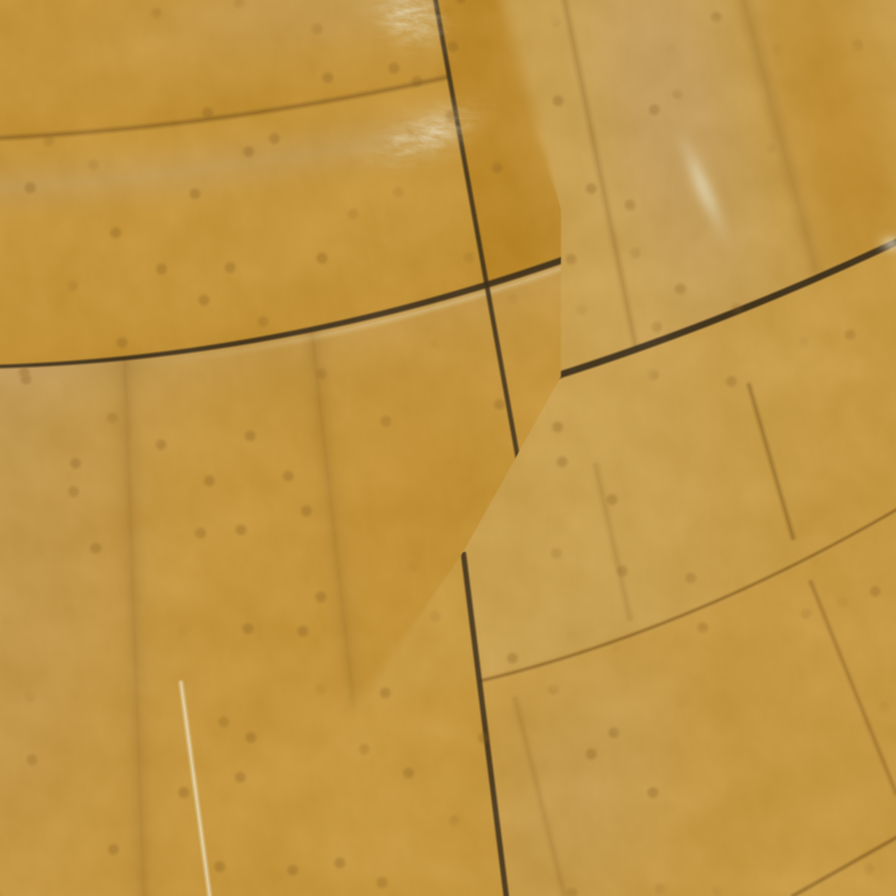
Reproduce this texture procedurally as a WebGL 2 fragment shader.

```glsl
#version 300 es
precision highp float;
// Worn varnished wooden floor: curved planks, dark joints and an offset overlapping section.
uniform vec2 u_resolution;
out vec4 outColor;

const vec3 HONEY = vec3(0.77, 0.585, 0.235);
const vec3 AMBER = vec3(0.73, 0.53, 0.17);
const vec3 STRAW = vec3(0.785, 0.625, 0.315);
const vec3 DUSTY = vec3(0.75, 0.61, 0.39);
const vec3 BROWN = vec3(0.5, 0.35, 0.13);
const vec3 JOINT = vec3(0.23, 0.18, 0.11);
const vec3 GLARE = vec3(0.91, 0.87, 0.75);

vec2 hash2(vec2 c) {
  return fract(sin(vec2(dot(c, vec2(127.1, 311.7)), dot(c, vec2(269.5, 183.3)))) * 4375.85);
}

// Distance to the nearest scattered cell point.
float cellular(vec2 p) {
  vec2 cell = floor(p), f = fract(p);
  float nearest = 2.0;
  for (int j = -1; j <= 1; j++)
    for (int i = -1; i <= 1; i++) {
      vec2 o = vec2(i, j);
      nearest = min(nearest, length(o + hash2(cell + o) - f));
    }
  return nearest;
}

// Layered sines, roughly -1 to 1.
float waves(vec2 p) {
  float sum = 0.0, amp = 0.5;
  for (int i = 0; i < 5; i++) {
    sum += amp * sin(p.x + 1.7 * sin(p.y)) * cos(p.y + 1.3 * sin(p.x * 0.7));
    p = mat2(1.5, 0.9, -0.9, 1.5) * p + 2.3;
    amp *= 0.6;
  }
  return sum;
}

float above(float d, float soft) { return smoothstep(-soft, soft, d); }
float band(float d, float w, float soft) { return 1.0 - smoothstep(w - soft, w + soft, abs(d)); }
float arc(float x, float base, float slope, float bend) { return base + x * (slope + x * bend); }

float stroke(vec2 p, vec2 a, vec2 b, float soft) {
  vec2 d = b - a;
  float t = clamp(dot(p - a, d) / dot(d, d), 0.0, 1.0);
  return band(length(p - a - d * t), 0.0018, soft);
}

// Soft elliptical spot, tilted by an angle.
float glow(vec2 p, vec2 centre, vec2 radius, float angle) {
  float c = cos(angle), s = sin(angle);
  vec2 q = mat2(c, -s, s, c) * (p - centre) / radius;
  return exp(-dot(q, q));
}

vec3 leftFloor(vec2 p, float aa) {
  float joint = p.x - 0.486 - 0.18 * (1.0 - p.y);
  float seam = p.y - arc(p.x, 0.591, 0.031, 0.252);
  float upper = p.y - arc(p.x, 0.846, 0.05, 0.172);

  // Lower boards, dusty at the left and under the seam.
  float dust = glow(p, vec2(0.0, 0.4), vec2(0.16, 0.4), 0.0) + exp(-abs(seam) * 18.0);
  vec3 lower = mix(HONEY, DUSTY, 0.45 * dust);
  lower = mix(lower, AMBER, 0.45 * glow(p, vec2(0.46, 0.42), vec2(0.1, 0.2), 0.0));
  float gapA = p.x - 0.14 - 0.035 * (0.58 - p.y);
  float gapB = p.x - 0.349 - 0.112 * (0.62 - p.y);
  float gaps = exp(-abs(gapA) * 110.0) + exp(-abs(gapB) * 130.0) * above(p.y - 0.2, 0.04);
  lower = mix(lower, BROWN, 0.26 * gaps);

  // Curved planks above the seam.
  vec3 plank = mix(HONEY, AMBER, 0.5 * exp(-abs(seam) * 25.0));
  plank = mix(plank, DUSTY, 0.75 * band(upper + 0.055, 0.012, 0.04));
  vec3 top = mix(HONEY, AMBER, 0.5 * exp(-abs(upper) * 22.0));
  top = mix(top, DUSTY, 0.45 * glow(p, vec2(0.4, 1.0), vec2(0.24, 0.055), 0.15));
  plank = mix(plank, top, above(upper, 0.004));
  plank = mix(plank, BROWN, 0.7 * band(upper, 0.002, 0.004));
  vec3 strip = mix(AMBER, STRAW, 0.4 * glow(p, vec2(0.6, 0.9), vec2(0.035, 0.2), 0.2));
  plank = mix(plank, strip, above(joint, aa));

  vec3 col = mix(lower, plank, above(seam, aa));
  col = mix(col, GLARE, 0.4 * band(seam + 0.009, 0.002, 0.005) * smoothstep(0.12, 0.5, p.x));
  col = mix(col, JOINT, 0.9 * band(seam, 0.002 + 0.003 * p.x, 0.002));
  return mix(col, JOINT, 0.85 * band(joint, 0.0026, 0.002));
}

vec3 rightFloor(vec2 p, float aa) {
  float seam = p.y - arc(p.x - 0.626, 0.582, 0.32, 0.2);
  float lowSeam = p.y - arc(p.x - 0.54, 0.241, 0.245, 0.365);
  float joint = p.x - 0.517 - 0.125 * (0.384 - p.y);

  // Boards above the seam.
  vec3 upper = mix(STRAW, DUSTY, 0.7 * glow(p, vec2(0.75, 0.88), vec2(0.09, 0.25), 0.2));
  upper = mix(upper, AMBER, 0.8 * glow(p, vec2(0.94, 0.84), vec2(0.07, 0.25), 0.25));
  float cracks = 0.4 * stroke(p, vec2(0.63, 1.0), vec2(0.71, 0.61), 0.006);
  cracks += 0.35 * stroke(p, vec2(0.83, 1.0), vec2(0.91, 0.7), 0.014);
  upper = mix(upper, BROWN, cracks);

  // Boards below it, with thin cracks.
  vec3 lower = mix(STRAW, HONEY, 0.6 * max(above(p.x - 0.85, 0.15), above(-lowSeam, 0.01)));
  lower = mix(lower, DUSTY, 0.35 * glow(p, vec2(0.65, 0.12), vec2(0.1, 0.16), -0.3));
  lower = mix(lower, HONEY, 0.7 * above(-joint, aa));
  cracks = 0.75 * band(lowSeam, 0.0016, 0.003) * above(joint, aa);
  cracks = max(cracks, 0.7 * stroke(p, vec2(0.885, 0.0), vec2(1.0, 0.065), 0.003));
  cracks = max(cracks, 0.6 * stroke(p, vec2(0.836, 0.57), vec2(0.885, 0.4), 0.004));
  cracks = max(cracks, 0.5 * stroke(p, vec2(0.905, 0.35), vec2(1.0, 0.115), 0.004));
  cracks = max(cracks, 0.3 * stroke(p, vec2(0.665, 0.48), vec2(0.703, 0.31), 0.006));
  cracks = max(cracks, 0.25 * stroke(p, vec2(0.575, 0.22), vec2(0.63, 0.0), 0.006));
  lower = mix(lower, BROWN, cracks);
  lower = mix(lower, JOINT, 0.85 * band(joint, 0.003, 0.002) * above(0.384 - p.y, aa));

  vec3 col = mix(lower, upper, above(seam, aa));
  return mix(col, JOINT, 0.92 * band(seam, 0.004, 0.002));
}

void main() {
  vec2 p = gl_FragCoord.xy / u_resolution;
  float aa = max(1.0 / min(u_resolution.x, u_resolution.y), 0.0015);
  // Bent edge of the overlapping section, softer at both ends.
  float edge = 0.32 + 0.694 * clamp(p.y - 0.1, 0.0, 0.284)
             + 0.556 * clamp(p.y - 0.384, 0.0, 0.196) - 0.28 * max(p.y - 0.766, 0.0);
  float soft = aa + 0.012 * (1.0 - smoothstep(0.2, 0.38, p.y) + smoothstep(0.76, 0.9, p.y));
  vec3 col = mix(leftFloor(p, aa), rightFloor(p, aa), above(p.x - edge, soft));
  // Polished glints and the long scratch.
  float shine = glow(p, vec2(0.457, 0.982), vec2(0.032, 0.025), -0.5);
  shine += 0.8 * glow(p, vec2(0.475, 0.85), vec2(0.05, 0.02), 0.4);
  shine *= 0.5 + 0.5 * waves(p * vec2(90.0, 200.0));
  shine += 0.6 * glow(p, vec2(0.785, 0.79), vec2(0.01, 0.045), 0.4);
  shine += 0.6 * glow(p, vec2(0.995, 0.728), vec2(0.012, 0.009), 0.0);
  shine += 0.85 * stroke(p, vec2(0.202, 0.238), vec2(0.234, 0.0), 0.003);
  col = mix(col, GLARE, clamp(shine, 0.0, 1.0));
  // Mottled varnish and sparse dents.
  float mottle = waves(p * vec2(15.0, 22.0)) + 0.5 * waves(p * vec2(65.0, 38.0));
  col += vec3(0.022, 0.023, 0.028) * mottle;
  float dents = 1.0 - smoothstep(0.03, 0.11, cellular(p * 12.0));
  col = mix(col, BROWN, 0.3 * dents * above(waves(p * 9.0 + 4.0), 0.3));
  outColor = vec4(clamp(col, 0.0, 1.0), 1.0);
}
```
